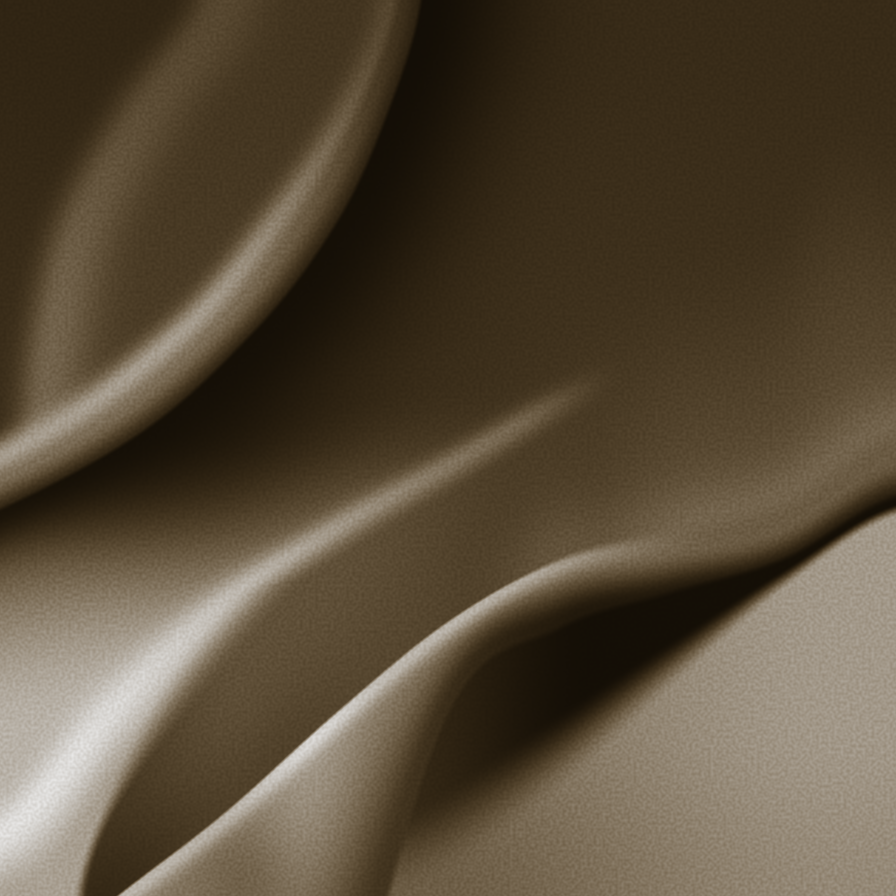
Reproduce this texture procedurally as a Shadertoy shader.

```glsl
#define SHADE_DEEP 0.06
#define SHADE_BASE 0.195
#define LEFT_LIGHT 0.5
#define RIGHT_LIGHT 0.11
#define CAST_SHADOW 0.68
#define EDGE_SOFT 0.002
#define GRAIN_SCALE 290.0
#define GRAIN_AMOUNT 0.075
#define TINT vec3(0.36, -0.06, -0.68)

// Fold outlines at nine even steps: height along x
const float MID_CREST[9] = float[9](.069, .206, .327, .41, .48, .551, .609, .65, .69);
const float ROLL_TOP[9] = float[9](-.107, -.005, .092, .204, .306, .375, .406, .437, .516);
const float ROLL_BASE[9] = float[9](-.9, -.8, -.6, -.22, .2, .297, .337, .374, .443);
const float FRONT_CLOTH[9] = float[9](-.4, -.3, -.17, 0., .073, .16, .258, .353, .43);
// and x along height
const float DRAPE_EDGE[9] = float[9](-1.2, -.8, -.45, -.124, .133, .28, .376, .434, .471);
const float DRAPE_CREST[9] = float[9](-1.2, -.85, -.55, -.27, .02, .198, .306, .388, .436);
const float DRAPE_PLEAT[9] = float[9](.04, .04, .04, .04, .042, .055, .086, .154, .241);

// Catmull-Rom interpolation of an outline
float curve(float k[9], float t) {
    float s = clamp(t, 0.0, 1.0) * 8.0;
    int i = min(int(s), 7);
    float f = s - float(i), a = k[max(i - 1, 0)], b = k[i], c = k[i + 1], d = k[min(i + 2, 8)];
    return b + 0.5*f*(c - a + f*(2.0*a - 5.0*b + 4.0*c - d + f*(3.0*(b - c) + d - a)));
}

// Approximate signed distance, positive above the outline
float side(float k[9], vec2 p) {
    float x = clamp(p.x, 0.01, 0.99);
    float slope = (curve(k, x + 0.01) - curve(k, x - 0.01)) / 0.02;
    return (p.y - curve(k, p.x)) / sqrt(1.0 + slope * slope);
}

float bell(float d, float width) { return exp(-d * d / (width * width)); }

vec2 gradientAt(vec2 cell) {
    vec3 h = fract(cell.xyx * vec3(.1031, .103, .0973));
    h += dot(h, h.yzx + 33.33);
    float angle = 6.2832 * fract((h.x + h.y) * h.z);
    return vec2(cos(angle), sin(angle));
}

float gradientNoise(vec2 p) {
    vec2 i = floor(p), f = p - i, u = f*f*(3.0 - 2.0*f), e = vec2(0, 1);
    return mix(mix(dot(gradientAt(i), f), dot(gradientAt(i + e.yx), f - e.yx), u.x),
               mix(dot(gradientAt(i + e), f - e), dot(gradientAt(i + 1.0), f - 1.0), u.x), u.y);
}

// Broad cloth behind the folds
float backCloth(vec2 p, float roll) {
    float v = SHADE_BASE - 0.02 * smoothstep(0.65, 1.0, p.y);
    v += LEFT_LIGHT * smoothstep(0.48, 0.18, p.y - 0.2 * p.x) * smoothstep(0.68, 0.38, p.x);
    float glow = smoothstep(0.32, 0.0, roll) + 0.9 * bell(roll, 0.05);
    v += RIGHT_LIGHT * glow * smoothstep(0.5, 0.8, p.x);
    float width = mix(0.045, 0.12, smoothstep(0.0, 0.3, p.x));
    return v * (1.0 - CAST_SHADOW * bell(max(side(DRAPE_EDGE, p.yx), 0.0), width));
}

// Distance right of the turned inner edge of the middle fold
float pastTurn(vec2 p) { return p.x - 0.09 - 1.05 * pow(max(p.y, 0.0), 1.5); }

// Diagonal fold in the middle, fading out to the right
float middleFold(vec2 p, float back, float d, float roll) {
    float crest = mix(0.87, 0.38, smoothstep(0.04, 0.66, p.x));
    float hollow = mix(0.22, 0.32, smoothstep(0.1, 0.28, p.x)) - 0.08 * smoothstep(0.35, 0.6, p.x);
    hollow -= 0.06 * bell(roll, 0.06) * smoothstep(0.5, 0.3, p.x);
    hollow += 0.14 * bell(roll, 0.06) * smoothstep(0.5, 0.68, p.x);
    float soft = mix(0.008, 0.035, smoothstep(0.05, 0.3, p.y));
    float lit = max(smoothstep(soft, -soft, pastTurn(p)), smoothstep(-0.034, 0.0, d));
    float below = mix(hollow, crest - 0.24 * smoothstep(0.0, -0.06, d), lit);
    float width = mix(0.026, 0.015, smoothstep(0.1, 0.35, p.x));
    float above = mix(back, crest, bell(max(d, 0.0), width));
    return mix(mix(below, above, smoothstep(-0.004, 0.004, d)), back, smoothstep(0.57, 0.7, p.x));
}

// Rolled fold, the dark gap under it and the front cloth
float frontFold(vec2 p, float d) {
    float top = curve(ROLL_TOP, p.x), base = curve(ROLL_BASE, p.x);
    float depth = (top - p.y) / max(top - base, 0.02);
    float right = smoothstep(0.54, 0.86, p.x);
    float crest = mix(0.47, 0.36, right) + 0.12 * bell(p.x - 0.35, 0.06);
    crest -= 0.09 * bell(length(p - vec2(0.28, 0.02)), 0.06);
    crest += 0.24 * bell(d + 0.006, 0.014) * smoothstep(0.8, 0.5, p.x);
    float gap = mix(SHADE_DEEP, 0.17, smoothstep(0.66, 0.42, p.x));
    float body = mix(crest, gap + 0.04, smoothstep(0.4 * right, mix(0.82, 1.04, right), depth));
    float front = side(FRONT_CLOTH, p), soft = mix(0.045, 0.007, smoothstep(0.5, 0.95, p.x));
    float cloth = mix(0.43, 0.6, smoothstep(0.45, 0.95, p.x)) - 0.06 * smoothstep(0.2, 0.0, p.y);
    float under = mix(gap, cloth, smoothstep(soft, -soft, front));
    return mix(body, under, smoothstep(0.9, 1.04, depth));
}

// Hanging drape at the upper left
float drape(vec2 p, float inside) {
    float d = side(DRAPE_CREST, p.yx), pleat = side(DRAPE_PLEAT, p.yx);
    float high = smoothstep(0.6, 1.0, p.y), crest = mix(0.62, 0.28, high);
    float v = mix(0.18, 0.24, smoothstep(-0.05, 0.05, pleat)) - 0.03 * high;
    v += mix(0.18, 0.1, high) * bell(pleat, pleat < 0.0 ? 0.026 : 0.045);
    float across = clamp(d / max(d + inside, 0.001), 0.0, 1.0);
    float right = crest * (1.0 - 0.3 * smoothstep(0.0, 0.4, across));
    right = mix(right, 0.13, smoothstep(0.35, 1.05, across));
    return mix(mix(v, crest, bell(d, 0.019)), right, smoothstep(-0.004, 0.004, d));
}

void mainImage(out vec4 fragColor, in vec2 fragCoord) {
    vec2 p = fragCoord / iResolution.xy;
    float edge = max(EDGE_SOFT, 1.0 / iResolution.y);
    float mid = side(MID_CREST, p), roll = side(ROLL_TOP, p), inside = -side(DRAPE_EDGE, p.yx);
    // Layers from back to front
    float v = middleFold(p, backCloth(p, roll), mid, roll);
    v = mix(v, drape(p, inside), smoothstep(-edge, 2.0 * edge, inside));
    float soft = mix(edge, 0.016, smoothstep(0.55, 0.85, p.x));
    v = mix(v, frontFold(p, roll), smoothstep(soft, -soft, roll));
    // Woven grain, then a tint strongest in the middle tones
    v += GRAIN_AMOUNT * gradientNoise(p * GRAIN_SCALE) * smoothstep(0.0, 0.5, v);
    fragColor = vec4(v + TINT * v * (1.0 - v) * (1.0 - v), 1.0);
}
```
